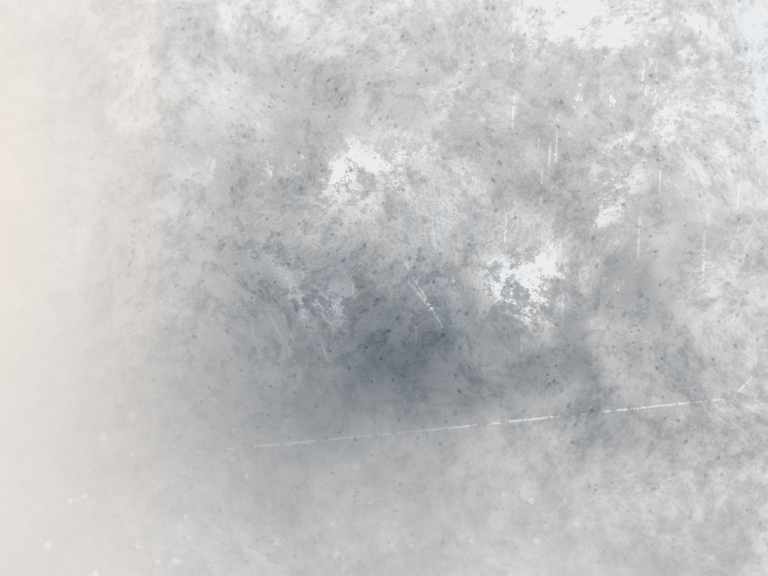
A Shadertoy shader for this texture:

```glsl
float hash(vec2 cell) {
    vec3 q = fract(cell.xyx * vec3(0.1031, 0.1030, 0.0973));
    q += dot(q, q.yzx + 33.33);
    return fract((q.x + q.y) * q.z);
}

vec2 hash2(vec2 cell) {
    return vec2(hash(cell), hash(cell + 71.7));
}

// Cellular noise: cell values blended by distance to jittered centres
float cellNoise(vec2 p) {
    vec2 id = floor(p), f = fract(p);
    float sum = 0.0, total = 0.0;
    for (int y = -1; y <= 1; y++)
    for (int x = -1; x <= 1; x++) {
        vec2 o = vec2(x, y);
        vec2 d = o + hash2(id + o) - f;
        float w = exp(-7.0 * dot(d, d));
        sum += w * hash(id + o + 19.3);
        total += w;
    }
    return sum / total;
}

// Layered noise centred on zero
float layers(vec2 p, int octaves, float gain) {
    float sum = 0.0, amp = 1.0;
    for (int i = 0; i < octaves; i++) {
        sum += amp * (cellNoise(p) - 0.5);
        p = mat2(0.8, 0.6, -0.6, 0.8) * p * 2.1 + 13.7;
        amp *= gain;
    }
    return sum;
}

vec2 sineWarp(vec2 p) {
    return vec2(sin(p.y * 17.0 + sin(p.x * 11.0)), sin(p.x * 15.0 + sin(p.y * 23.0)));
}

float blob(vec2 p, vec2 centre, vec2 radius) {
    vec2 d = (p - centre) / radius;
    return exp(-dot(d, d));
}

float scratch(vec2 p, vec2 a, vec2 b, float width, float pixel) {
    vec2 d = b - a;
    float t = clamp(dot(p - a, d) / dot(d, d), 0.0, 1.0);
    float dist = length(p - a - d * t);
    return (1.0 - smoothstep(width, width + 1.4 * pixel, dist)) * (0.35 + 0.65 * sin(3.14 * t));
}

// Sparse round specks, one candidate per grid cell
float specks(vec2 p, float scale, float chance, float pixel) {
    vec2 id = floor(p * scale);
    vec2 d = fract(p * scale) - 0.3 - 0.4 * hash2(id);
    float radius = mix(0.08, 0.24, hash(id + 5.1));
    float dotMask = 1.0 - smoothstep(radius - 0.05, radius + pixel * scale, length(d));
    return dotMask * step(hash(id + 41.0), chance);
}

// Broad light and shade of the wall
float wallTone(vec2 p) {
    float tone = 0.875;
    tone -= 0.20 * blob(p, vec2(0.65, 0.46), vec2(0.28, 0.19));
    tone -= 0.16 * blob(p, vec2(0.60, 0.27), vec2(0.40, 0.22));
    tone -= 0.07 * blob(p, vec2(0.44, 0.50), vec2(0.18, 0.24));
    tone -= 0.08 * blob(p, vec2(0.49, 0.67), vec2(0.13, 0.06));
    tone -= 0.07 * blob(p, vec2(0.70, 0.80), vec2(0.14, 0.07));
    tone -= 0.07 * blob(p, vec2(0.98, 0.67), vec2(0.20, 0.09));
    tone -= 0.10 * blob(p, vec2(1.08, 0.34), vec2(0.36, 0.30));
    tone -= 0.08 * blob(p, vec2(1.30, 0.06), vec2(0.25, 0.16));
    tone -= 0.06 * blob(p, vec2(0.70, 0.00), vec2(0.45, 0.18));
    return tone;
}

// Chalky worn areas
float wear(vec2 p) {
    return blob(p, vec2(0.91, 0.49), vec2(0.07, 0.06))
         + 0.7 * blob(p, vec2(0.56, 0.47), vec2(0.05, 0.03))
         + 0.6 * blob(p, vec2(1.04, 0.58), vec2(0.06, 0.12))
         + 0.6 * blob(p, vec2(0.56, 0.70), vec2(0.16, 0.05))
         + 0.5 * blob(p, vec2(1.00, 0.84), vec2(0.22, 0.16));
}

float scratches(vec2 p, float pixel) {
    float s = 0.8 * scratch(p, vec2(0.74, 0.253), vec2(1.275, 0.309), 0.0008, pixel);
    s += 0.6 * scratch(p, vec2(1.270, 0.308), vec2(1.305, 0.345), 0.0006, pixel);
    s += 0.3 * scratch(p, vec2(0.34, 0.215), vec2(0.76, 0.255), 0.0006, pixel);
    s += 0.8 * scratch(p, vec2(0.70, 0.55), vec2(0.775, 0.42), 0.0010, pixel);
    s += 0.6 * scratch(p, vec2(0.71, 0.51), vec2(0.76, 0.45), 0.0016, pixel);
    s += 0.35 * scratch(p, vec2(0.46, 0.59), vec2(0.555, 0.40), 0.005, pixel * 6.0);
    for (int i = 0; i < 16; i++) {
        vec2 r = hash2(vec2(i, 3.0)), k = hash2(vec2(i, 9.0));
        vec2 top = vec2(0.82 + 0.50 * r.x, 0.55 + 0.45 * r.y);
        s += 0.5 * scratch(p, top, top - vec2(0.004, 0.04 + 0.09 * k.x), 0.0006, pixel);
        vec2 mark = vec2(0.42 + 0.52 * k.y, 0.38 + 0.25 * r.x);
        s += 0.3 * scratch(p, mark, mark + vec2(0.03 * k.x, -0.02 - 0.04 * r.y), 0.0005, pixel);
    }
    return s;
}

void mainImage(out vec4 fragColor, in vec2 fragCoord) {
    float pixel = 1.0 / iResolution.y;
    vec2 p = fragCoord * pixel;
    vec2 q = p + 0.012 * sineWarp(p);
    float cloud = layers(q * 5.0, 4, 0.65);
    float grain = layers(q * 34.0 + 7.0, 4, 0.85);
    float streak = layers(p * vec2(70.0, 7.0), 3, 0.6);

    // Plaster is crisp above and right, hazy towards the lower left
    float crisp = mix(0.25, 1.0, smoothstep(0.05, 0.5, p.x));
    crisp *= mix(0.45, 1.0, smoothstep(0.15, 0.5, p.y + 0.35 * (p.x - 0.6)));
    float tone = wallTone(p + 0.05 * vec2(cloud, grain * 0.4));
    tone += crisp * (0.13 * cloud + 0.095 * grain);
    float chalk = wear(p) * smoothstep(-0.05, 0.45, cloud * 0.6 + grain * 0.55);
    tone += 0.24 * chalk;
    tone -= 0.12 * crisp * smoothstep(0.25, 0.65, grain - 0.4 * cloud) * blob(p, vec2(0.75, 0.62), vec2(0.5, 0.28));
    tone -= 0.10 * crisp * specks(q, 75.0, 0.08, pixel);
    tone += 0.05 * specks(q, 38.0, 0.06, pixel) * smoothstep(0.5, 0.1, p.y);

    float lines = scratches(p, pixel) * smoothstep(-0.5, 0.2, grain);
    float drip = blob(p, vec2(1.305, 0.86), vec2(0.035, 0.22)) * smoothstep(-0.2, 0.4, streak);
    tone += 0.20 * lines + 0.04 * drip;
    tone = clamp(tone, 0.36, 0.93);

    // Cool shadows, neutral highlights, warm left margin and blue stains
    vec3 color = tone + vec3(0.0, 0.10, 0.20) * clamp(0.74 - tone, -0.04, 0.25);
    float blue = 0.6 * drip + 0.3 * chalk + 0.4 * lines + 0.3 * blob(p, vec2(0.70, 0.55), vec2(0.2, 0.15)) * smoothstep(0.0, 0.3, streak);
    color += vec3(-0.06, 0.0, 0.05) * min(blue, 1.0);
    float haze = 0.7 * blob(p, vec2(-0.04, 0.66), vec2(0.17, 0.42));
    color = mix(color, vec3(0.94, 0.915, 0.895), haze);
    color += vec3(0.012, 0.002, -0.008) * smoothstep(0.5, 0.0, p.x);
    fragColor = vec4(clamp(color, 0.0, 1.0), 1.0);
}
```
